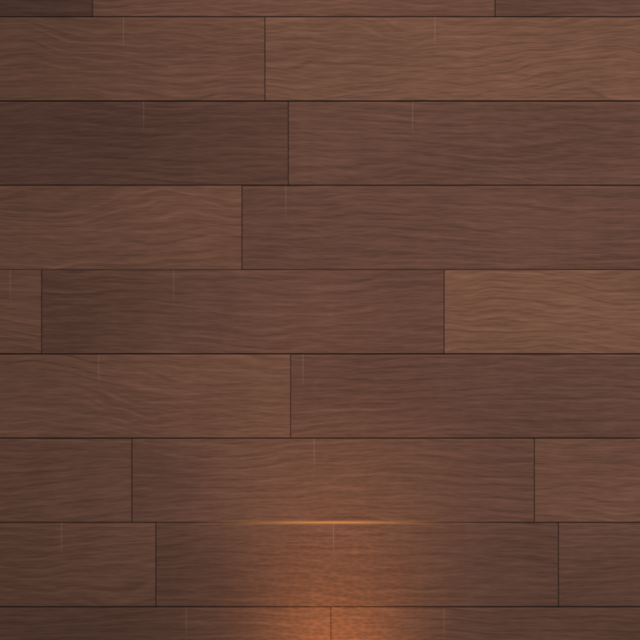
Give the GLSL for this texture, as a WebGL 2 fragment shader.

```glsl
#version 300 es
precision highp float;
// Staggered walnut planks with flowing grain, thin seams and a warm light pool below.

uniform vec2 u_resolution;
out vec4 fragColor;

const vec2 PLANK = vec2(0.629, 0.1317);   // length and height
const float FIRST_SEAM = 0.052;           // lowest horizontal seam
const vec3 DARK_WALNUT = vec3(0.305, 0.212, 0.185);
const vec3 LIGHT_WALNUT = vec3(0.465, 0.322, 0.252);
const vec3 LAMP = vec3(0.31, 0.14, 0.04);
const vec3 SEAM_GLOW = vec3(0.85, 0.55, 0.31);

// Per row, bottom to top: joint position, then left, middle and right tones.
const vec4 ROWS[9] = vec4[9](
    vec4(0.517, 0.40, 0.42, 0.4), vec4(0.2435, 0.55, 0.35, 0.35),
    vec4(0.206, 0.48, 0.40, 0.55), vec4(0.454, 0.60, 0.30, 0.3),
    vec4(0.065, 0.62, 0.38, 0.75), vec4(0.378, 0.62, 0.38, 0.4),
    vec4(0.4505, 0.20, 0.36, 0.4), vec4(0.414, 0.58, 0.70, 0.7),
    vec4(0.1445, 0.15, 0.58, 0.3));

float hash(vec2 p) {
    return fract(sin(dot(p, vec2(127.1, 311.7))) * 43758.55);
}

// Distance to the nearest scattered cell centre.
float cells(vec2 p) {
    vec2 home = floor(p);
    float nearest = 2.0;
    for (int j = -1; j <= 1; j++)
        for (int i = -1; i <= 1; i++) {
            vec2 c = home + vec2(i, j);
            vec2 centre = c + vec2(hash(c), hash(c + 57.3));
            nearest = min(nearest, length(p - centre));
        }
    return nearest;
}

// Layered, bent sines, roughly in -1..1.
float waves(vec2 p) {
    float sum = 0.0, amp = 0.5;
    for (int i = 0; i < 4; i++) {
        sum += amp * sin(p.x + 1.6 * sin(p.y));
        p = mat2(0.8, 0.6, -0.6, 0.8) * p * 1.8 + 2.3;
        amp *= 0.55;
    }
    return sum;
}

// Growth bands bent by a slow warp; figure sets how far they wander.
float growthBands(vec2 p, float seed, float figure) {
    float warp = waves(p * vec2(7.0, 13.0) + seed);
    float drift = waves(p * vec2(17.0, 30.0) + seed * 1.7);
    float t = p.y + figure * warp + 0.003 * drift;
    float bands = 0.45 * sin(t * 330.0 + 2.0 * drift)
                + 0.35 * sin(t * 560.0 + seed + 2.5 * warp)
                + 0.25 * sin(t * 930.0 + 2.0 * seed);
    return bands * (0.75 + 0.35 * drift);
}

// Long dark pores and finer fibres.
float pores(vec2 p, float seed) {
    float coarse = cells(p * vec2(16.0, 190.0) + seed);
    float fine = cells(p * vec2(50.0, 330.0) + seed * 3.0);
    return 0.6 * coarse + 0.4 * fine - 0.48;
}

float line(float dist, float halfWidth, float pixel) {
    return 1.0 - smoothstep(halfWidth - 0.5 * pixel, halfWidth + pixel, dist);
}

float bell(float x, float width) {
    return exp(-x * x / (width * width));
}

vec3 wood(vec2 p, float tone, float seed) {
    float figure = mix(0.008, 0.032, smoothstep(0.3, 0.7, tone));
    float bend = 0.012 * waves(p * vec2(6.0, 9.0) + seed);
    float grain = growthBands(p, seed, figure);
    float fibre = pores(p + vec2(0.0, bend), seed);
    float cloud = waves(p * vec2(9.0, 24.0) + seed * 2.0);
    vec3 base = mix(DARK_WALNUT, LIGHT_WALNUT, tone);
    return base * (1.0 + 0.085 * grain + 0.21 * fibre + 0.045 * cloud);
}

void main() {
    vec2 uv = gl_FragCoord.xy / u_resolution;
    float pixel = 1.0 / min(u_resolution.x, u_resolution.y);

    // Plank layout
    float rowPos = (uv.y - FIRST_SEAM) / PLANK.y;
    float row = floor(rowPos);
    vec4 info = ROWS[clamp(int(row) + 1, 0, 8)];
    float along = (uv.x - info.x) / PLANK.x;
    float column = floor(along);
    float tone = column < 0.0 ? info.y : (column < 1.0 ? info.z : info.w);
    float seed = 40.0 * hash(vec2(column, row) + 3.1);
    vec2 local = vec2(fract(along), fract(rowPos)) * PLANK;
    vec2 edge = min(local, PLANK - local);
    vec3 color = wood(uv, tone, seed);

    // Faint upright scratch, one on each plank
    float mark = line(abs(local.x - PLANK.x * fract(seed * 7.3)), 0.0006, pixel);
    color += 0.045 * mark * smoothstep(0.55, 0.8, local.y / PLANK.y);

    // Seams, with a soft lit bevel beneath each
    float depth = mix(0.25, 0.55, hash(vec2(floor(rowPos + 0.5), 8.0)));
    color *= 1.0 + 0.10 * exp(-(PLANK.y - local.y) / 0.003);
    color *= 1.0 - depth * line(edge.y, 0.0009, pixel);
    color *= 1.0 - 0.32 * line(edge.x, 0.0007, pixel);

    // Room light, lamp pool and the seam that catches it
    color *= 0.87 + 0.17 * smoothstep(0.0, 0.5, uv.x);
    color *= 1.0 - 0.12 * smoothstep(0.25, 0.0, uv.y) + 0.05 * uv.x * uv.y;
    float pool = bell(uv.x - 0.52, 0.12 + 0.25 * uv.y) * exp(-6.0 * uv.y);
    float sparkle = 0.75 + 0.5 * cells(uv * vec2(90.0, 200.0));
    color += LAMP * pool * sparkle;
    float lit = bell(uv.x - 0.52, 0.13) * bell(uv.y - FIRST_SEAM - PLANK.y, 0.0024);
    color = mix(color, SEAM_GLOW, 0.9 * lit);

    fragColor = vec4(clamp(color, 0.0, 1.0), 1.0);
}
```
